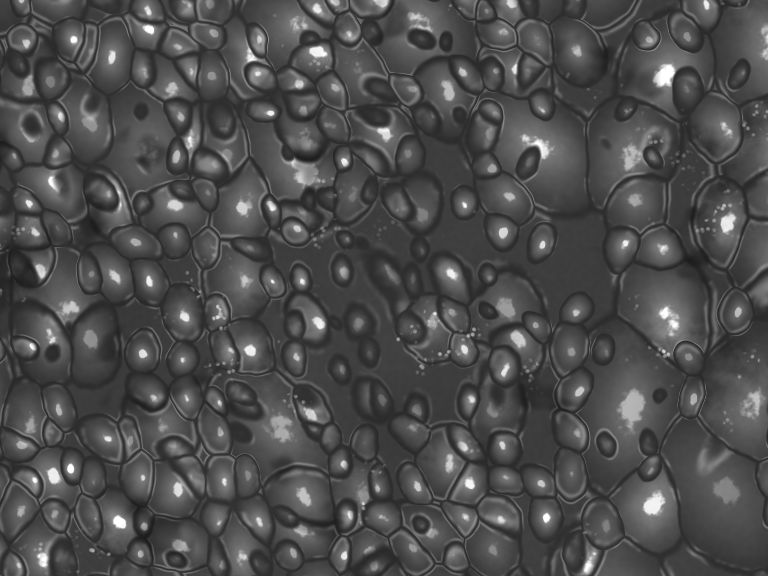
Write a Shadertoy shader that draws this texture.

```glsl
// Glossy grey blisters packed over a wet, wrinkled skin with a smooth film mid-canvas.
// Three sizes of scattered paraboloids compete by height; the gap between the two
// highest gives creases and rims, and cellular noise breaks up the wet glints.

const float CREASE_GREY = 0.165;
const float BODY_GREY   = 0.185;
const float DOME_GAIN   = 0.095;
const float HALO_GAIN   = 0.25;
const float GLINT_GAIN  = 0.50;
const float RIM_GAIN    = 0.22;
const float CREASE_WIDTH = 0.011;
const vec2  BLISTER_RADII = vec2(0.47, 0.76);   // in cells of each layer
const vec3  LAYER_SCALES  = vec3(5.0, 8.5, 14.5);
const vec2  FILM_CENTRE   = vec2(0.70, 0.45);
const vec2  FILM_SIZE     = vec2(0.21, 0.22);
const vec2  WOUND_CENTRE  = vec2(0.76, 0.42);
const vec2  WOUND_SIZE    = vec2(0.10, 0.075);

struct Surface {
    float top;      // highest blister
    float below;    // second highest
    vec2  local;    // position inside the winner, 1 at its border
    float gloss;
    float scale;
};

vec2 hash2(vec2 p) {
    vec2 q = vec2(dot(p, vec2(127.1, 311.7)), dot(p, vec2(269.5, 183.3)));
    return fract(sin(q) * 43758.545);
}

// Distance to the nearest scattered point
float cellular(vec2 p) {
    vec2 cell = floor(p);
    float nearest = 2.0;
    for (int y = -1; y <= 1; y++)
    for (int x = -1; x <= 1; x++) {
        vec2 id = cell + vec2(x, y);
        nearest = min(nearest, length(id + hash2(id) - p));
    }
    return nearest;
}

// Layered sines, roughly -1 to 1
float waves(vec2 p) {
    float sum = 0.0, amp = 0.55;
    for (int i = 0; i < 4; i++) {
        sum += amp * sin(p.x + 1.7 * sin(p.y * 0.8)) * cos(p.y + 1.3 * sin(p.x * 0.7));
        p = mat2(1.2, 1.5, -1.5, 1.2) * p + 2.3;
        amp *= 0.6;
    }
    return sum;
}

float spot(vec2 p, vec2 centre, vec2 size) {
    vec2 d = (p - centre) / size;
    return exp(-dot(d, d) * dot(d, d));
}

// Adds one layer of tilted oval blisters
void addBlisters(inout Surface s, vec2 p, float scale, float seed) {
    vec2 cell = floor(p * scale);
    for (int y = -1; y <= 1; y++)
    for (int x = -1; x <= 1; x++) {
        vec2 id = cell + vec2(x, y);
        vec2 place = hash2(id + seed);
        vec2 trait = hash2(id + seed + 37.0);
        vec2 form  = hash2(id + seed + 71.0);
        vec2 centre = id + 0.2 + 0.6 * place;
        float right = smoothstep(0.8, 1.05, centre.x / scale);
        float share = scale < 6.0 ? mix(0.28, 0.9, right) : mix(0.88, 0.4, right);
        if (trait.x > share) continue;

        float tilt = mix(0.5, 0.05, right) + (trait.y - 0.5) * 1.4;
        vec2 axis = vec2(-sin(tilt), cos(tilt));
        vec2 d = p * scale - centre;
        vec2 local = vec2(dot(d, vec2(axis.y, -axis.x)), dot(d, axis));
        local /= BLISTER_RADII * mix(vec2(0.85, 0.7), vec2(1.2, 1.15), form.x);
        float height = 0.8 + 0.35 * form.y - dot(local, local);

        if (height > s.top) {
            s = Surface(height, s.top, local, 0.25 + 0.75 * place.x, scale);
        } else {
            s.below = max(s.below, height);
        }
    }
}

void mainImage(out vec4 fragColor, in vec2 fragCoord) {
    vec2 p = fragCoord / iResolution.y;
    vec2 bent = p + 0.009 * vec2(waves(p * 14.0), waves(p * 14.0 + 9.0));
    float wound = spot(bent, WOUND_CENTRE, WOUND_SIZE);
    float film = spot(bent, FILM_CENTRE, FILM_SIZE) * (1.0 - wound);

    // Blisters rise out of the skin; the film covers most of them
    float skin = 0.06 + 0.88 * film + 0.06 * waves(p * 20.0);
    Surface s = Surface(skin, skin - 0.35, vec2(0.75, 0.0), 0.0, 8.0);
    addBlisters(s, bent, LAYER_SCALES.x, 3.0);
    addBlisters(s, bent, LAYER_SCALES.y, 17.0);
    addBlisters(s, bent, LAYER_SCALES.z, 29.0);

    float gap = (s.top - s.below) / (s.scale * 2.6);
    float open = smoothstep(0.0, CREASE_WIDTH, gap);
    float grain = cellular(p * 75.0);
    float patchy = waves(p * 9.0 + 4.0);
    float rough = clamp(smoothstep(0.1, 0.6, patchy) + wound, 0.0, 1.0);

    // Domes with a soft halo and a broken wet glint
    float dome = clamp(1.0 - dot(s.local, s.local), 0.0, 1.0);
    vec2 lit = s.local - vec2(0.08, -0.06);
    float spread = dot(lit, lit) + 0.04 * waves(p * 60.0);
    float halo = s.gloss * exp(-5.0 * max(spread, 0.0));
    float core = exp(-22.0 * max(spread, 0.0)) - 0.35 * grain;
    float glint = smoothstep(0.22, 0.75, core) * s.gloss;
    float body = BODY_GREY + DOME_GAIN * dome + HALO_GAIN * halo + GLINT_GAIN * glint;
    body += 0.10 * rough * s.gloss * waves(p * 48.0);
    float grey = mix(CREASE_GREY, body, open);

    // Light caught along creases, and loose sparks in the rough places
    float ridge = (gap - 0.007) / 0.004;
    float rim = exp(-ridge * ridge) * smoothstep(-0.25, 0.5, waves(p * 26.0 + 2.0));
    grey += RIM_GAIN * rim * (1.0 - 0.8 * film);
    float spark = smoothstep(0.38, 0.12, grain) * smoothstep(0.25, 0.7, waves(p * 34.0 + 6.0));
    grey += 0.45 * spark * rough * (1.0 - film);

    // Uneven shade, a few dark pits and faint grain
    float pit = smoothstep(0.4, 0.8, waves(p * 11.0 + 13.0)) * (1.0 - film);
    grey *= (1.0 + 0.12 * waves(p * 5.0 + 1.0)) * (1.0 - 0.35 * pit);
    grey += 0.016 * (grain - 0.45) + 0.01;
    fragColor = vec4(vec3(clamp(grey, 0.0, 1.0)), 1.0);
}
```
